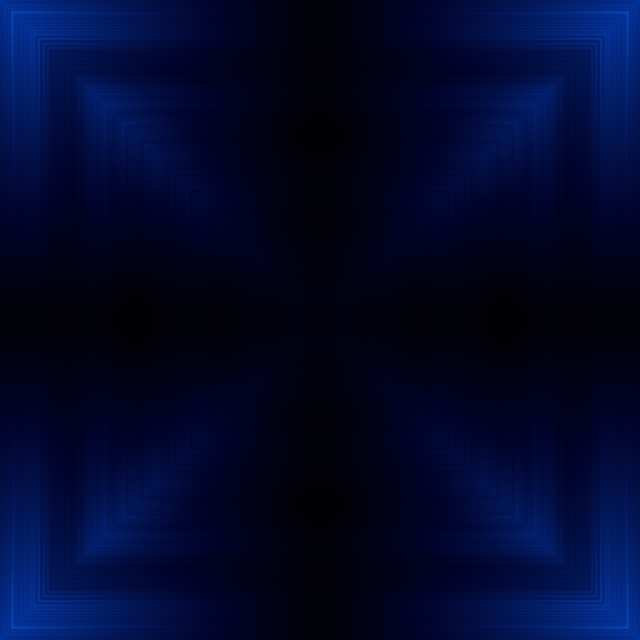
Give the GLSL for this background, as a WebGL 1 fragment shader.

```glsl
precision highp float;
uniform vec2 u_resolution;

#define GLOW_GAIN 0.6
#define GLOW_POWER 1.42
#define BASE_BLUE 0.054
#define GROOVE_AT 0.8
#define GROOVE_DEPTH 0.43
#define RIM_LINE_AT 0.962
#define FRAME_START 0.886
#define FRAME_STEP 0.0145
#define STREAK_COUNT 210.0
#define STREAK_DEPTH 0.17

float hash(float n) {
  return fract(sin(n * 91.345) * 4375.85);
}

float noise(float x) {
  float cell = floor(x);
  float t = fract(x);
  return mix(hash(cell), hash(cell + 1.0), t * t * (3.0 - 2.0 * t));
}

float bell(float x, float width) {
  float t = x / width;
  return exp(-t * t);
}

// Shadow pool on an axis
float pool(float ring, float side, float at) {
  return bell(ring - at, 0.085) * bell(side, 0.13);
}

// Deep blue ramp: green rises only once blue is strong
vec3 blueRamp(float blue) {
  float green = 0.008 * smoothstep(0.0, 0.07, blue) + 0.42 * max(blue - 0.15, 0.0);
  float red = 0.003 + 0.025 * max(blue - 0.1, 0.0);
  return vec3(red, green, blue);
}

void main() {
  // Fold into one octant: ring is the square radius, side the distance off axis
  vec2 p = abs(gl_FragCoord.xy / u_resolution * 2.0 - 1.0);
  float ring = max(p.x, p.y);
  float side = min(p.x, p.y);
  float pixel = 2.0 / min(u_resolution.x, u_resolution.y);

  // Glow grows away from both axes and peaks along the diagonals
  float glow = GLOW_GAIN * pow(side, GLOW_POWER);
  float ridge = bell(ring - side, 0.17);
  float inside = 1.0 - smoothstep(0.74, 0.84, ring);
  float valley = bell(ring - 0.56, 0.13);
  glow *= 1.0 - (0.12 * inside + 0.25 * valley) * (1.0 - ridge);

  // Dark square groove between the outer frame and the inner cross
  float groove = smoothstep(0.69, GROOVE_AT, ring)
               * (1.0 - smoothstep(GROOVE_AT, 0.91, ring));
  glow *= 1.0 - GROOVE_DEPTH * groove;
  glow *= 1.0 - 0.1 * smoothstep(0.965, 1.0, ring);

  // Brushed streaks following the square rings
  float streak = noise(ring * STREAK_COUNT) + 0.5 * noise(ring * 67.0) - 0.75;
  float brushed = 1.0 + STREAK_DEPTH * streak;

  // Thin nested frames, visible towards the corners
  float lineWidth = max(0.0024, pixel * 0.7);
  float cornerFade = smoothstep(0.5, 0.88, side);
  for (int i = 0; i < 4; i++) {
    float at = FRAME_START - FRAME_STEP * float(i);
    float dark = bell(ring - at, lineWidth);
    float light = bell(ring - at - 0.006, lineWidth);
    glow *= 1.0 + cornerFade * (0.12 * light - 0.2 * dark);
  }
  float rimLine = bell(ring - RIM_LINE_AT, lineWidth) * smoothstep(0.65, 0.96, side);

  // Black pools along the axes dim the faint base
  float shade = 0.8 * pool(ring, side, 0.58) + 0.45 * pool(ring, side, 0.31)
              + 0.3 * pool(ring, side, 0.81);
  float base = BASE_BLUE * (1.0 - 0.3 * bell(side, 0.12) * smoothstep(0.2, 0.5, ring));
  float blue = (base + glow) * (1.0 - shade) * brushed;

  vec3 color = blueRamp(blue) + vec3(0.03, 0.08, 0.09) * rimLine;

  // Fine grain hides banding in the dark areas
  float grain = fract(sin(dot(gl_FragCoord.xy, vec2(12.99, 78.23))) * 4375.85) - 0.5;
  gl_FragColor = vec4(color + grain / 255.0, 1.0);
}
```
